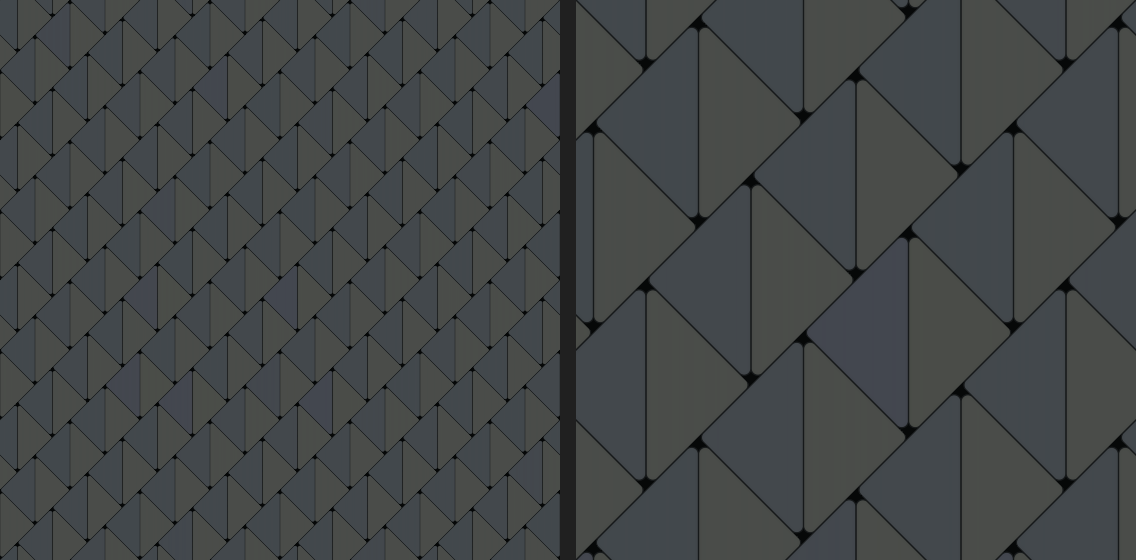
Left: the whole. Right: its middle third, enlarged.
A Shadertoy shader for this pattern:

```glsl
#define TILES 8.0            // tile diagonals across the canvas
#define JOINT 0.005          // half joint width, in tile sides
#define CORNER 0.041         // corner radius, in tile sides
#define WEAR 0.001           // strength of the brushed streaks
#define TINT 0.010           // strength of the per-tile tint
#define RIM 0.03             // darkening towards the joints
#define COOL vec3(0.261, 0.282, 0.298)
#define WARM vec3(0.289, 0.299, 0.286)
#define SEAM vec3(0.088, 0.098, 0.102)
#define GAP vec3(0.022, 0.030, 0.033)

float hash(vec2 p) {
    vec3 q = fract(vec3(p.xyx) * 0.1031);
    q += dot(q, q.yzx + 33.33);
    return fract((q.x + q.y) * q.z);
}

// Rounded half of a unit square cut along its vertical diagonal
float roundedHalf(vec2 p, float inset, float radius) {
    float shrink = inset + radius;
    float k = 0.70711 - shrink * (1.0 + sqrt(2.0));
    p = vec2(abs(p.x) - shrink, abs(p.y));
    float t = clamp((p.x - p.y + k) / (2.0 * k), 0.0, 1.0);
    float slope = length(p - k * vec2(t, 1.0 - t));
    float fold = length(vec2(p.x, max(p.y - k, 0.0)));
    float inside = p.x > 0.0 && p.x + p.y < k ? -1.0 : 1.0;
    return inside * min(slope, fold) - radius;
}

// Soft coverage of the region where distance d is negative
float coverage(float d, float pixel) {
    return 1.0 - smoothstep(-0.6 * pixel, 0.6 * pixel, d);
}

void mainImage(out vec4 fragColor, in vec2 fragCoord) {
    vec2 uv = fragCoord / iResolution.xy;
    float pixel = TILES * sqrt(2.0) / iResolution.y;

    // Diagonal running bond: each row slides by half a tile
    vec2 d = (uv - vec2(0.5, 7.0) / TILES) * TILES;
    vec2 grid = vec2(d.x + d.y, d.x - d.y);
    float row = floor(grid.y + 0.5);
    grid.x += 0.5 * row;
    float col = floor(grid.x + 0.5);
    vec2 local = grid - vec2(col, row);

    // Tile centre on a wrapped integer lattice, so the variation tiles
    vec2 id = mod(vec2(2.0 * col + row, 2.0 * col - 3.0 * row), 4.0 * TILES);
    float shade = hash(id + 3.7) - 0.5;
    float accent = smoothstep(0.88, 1.0, hash(id + 51.3));

    // Two faces either side of the vertical fold
    vec2 upright = vec2(local.x + local.y, local.x - local.y) * 0.70711;
    float warmSide = step(0.0, upright.x);
    vec3 color = mix(COOL, WARM, warmSide);
    vec3 coolTint = vec3(0.2, -0.5, 1.2) * accent + vec3(0.4, -0.1, 0.1) * shade;
    vec3 warmTint = vec3(0.1, 0.05, -0.4) * accent + vec3(0.2, 0.2, 0.1) * shade;
    color += TINT * mix(coolTint, warmTint, warmSide);

    // Faint vertical brushing
    float phase = 6.2832 * hash(id + 17.1);
    float streak = sin(upright.x * 43.0 + phase) + 0.6 * sin(upright.x * 91.0 + 2.0 * phase);
    color += WEAR * streak * mix(1.0, 0.5, warmSide);

    // Slight rim shade, fine seams that deepen into the corner notches
    float edge = roundedHalf(upright, JOINT, CORNER);
    color *= 1.0 - RIM * smoothstep(-0.025, 0.0, edge);
    vec3 groove = mix(SEAM, GAP, smoothstep(JOINT, 2.5 * JOINT, edge));
    color = mix(groove, color, coverage(edge, pixel));

    fragColor = vec4(color, 1.0);
}
```
